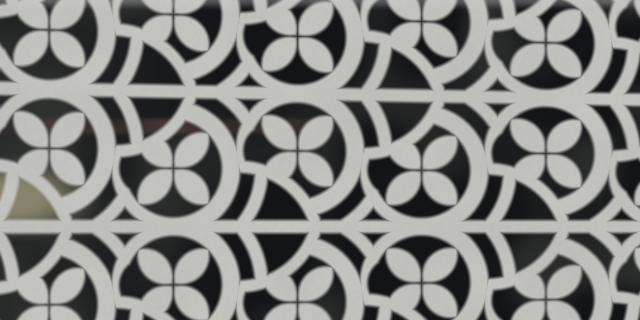
This pattern is drawn by a Shadertoy shader. Its source:

```glsl
// Pierced pale screen: rows of alternately flipped four-petal medallions over a dark backdrop.

// Layout; the unit of length is one column width
const float COLUMNS_PER_HEIGHT = 2.577;
const vec2  ORIGIN = vec2(1.396, 0.752);   // a medallion column, a bar centre line
const float ROW = 1.074;                   // bar to bar
const float ROW_LEFT = 1.114;              // drawn row height at the left edge
const float ROW_SLOPE = -0.018;            // its change per column
const float NEAR_BAR = 0.463;              // medallion centre to the closer bar
const float BAR_HALF = 0.054;

// Rings around each medallion
const float HOLE_R = 0.390;
const float RING_R = 0.500;
const float GAP_IN = 0.540;
const float GAP_OUT = 0.655;
const float OUTER_R = 0.765;

// Sweeping band across the upper left of a medallion
const vec2  SWEEP_C = vec2(-0.470, 0.772);
const float SWEEP_IN = 0.590;
const float SWEEP_OUT = 0.691;

// Petals, each the overlap of two discs
const float PETAL_MID = 0.208;
const float PETAL_R = 0.230;
const float PETAL_SHIFT = 0.123;

const float SOFT = 0.021;
const vec3 METAL = vec3(0.755, 0.755, 0.742);
const vec3 DARK  = vec3(0.075, 0.078, 0.088);
const vec3 SHADE = vec3(0.205, 0.215, 0.205);
const vec3 WARM  = vec3(0.53, 0.51, 0.43);
const vec3 BROWN = vec3(0.33, 0.25, 0.23);

float hash(vec2 p) {
    p = fract(p * vec2(0.1031, 0.1373));
    p += dot(p, p.yx + 33.33);
    return fract((p.x + p.y) * p.x * 43.7);
}

float noise(vec2 p) {
    vec2 i = floor(p), f = fract(p);
    f = f * f * (3.0 - 2.0 * f);
    return mix(mix(hash(i), hash(i + vec2(1, 0)), f.x),
               mix(hash(i + vec2(0, 1)), hash(i + 1.0), f.x), f.y);
}

// Position relative to the medallion of a column, flipped on odd cells
vec2 medallionFrame(float x, float v, float column, float row) {
    bool flipped = mod(column + row, 2.0) > 0.5;
    return vec2(x - column, (flipped ? ROW - v : v) - NEAR_BAR);
}

// Four diagonal petals
float petals(vec2 q) {
    vec2 d = abs(vec2(q.x + q.y, q.y - q.x)) * 0.70711;
    vec2 along = vec2(max(d.x, d.y) - PETAL_MID, min(d.x, d.y) + PETAL_SHIFT);
    return length(along) - PETAL_R;
}

// Opening inside one medallion
float medallionHole(vec2 q) {
    float disc = min(length(q) - HOLE_R, length(q - vec2(-0.228, 0.0)) - 0.208);
    float sweep = SWEEP_OUT - length(q - SWEEP_C);
    return max(max(disc, sweep), -petals(q));
}

// Crescents and triangles between a medallion and its right neighbour
float gapHole(vec2 l, vec2 r, float v) {
    float rl = length(l);
    float band = min(max(GAP_IN - rl, rl - GAP_OUT), OUTER_R - rl);
    float leftSide = max(-l.x, SWEEP_OUT - length(l - SWEEP_C));
    float rightSide = min(max(RING_R - length(r), r.x),
                          length(r - SWEEP_C) - SWEEP_IN);
    float bar = BAR_HALF - min(v, ROW - v);
    return max(max(band, bar), max(leftSide, rightSide));
}

// Dim scene behind the openings, brighter toward the left
vec3 backdrop(vec2 p) {
    float left = 1.0 - smoothstep(0.2, 2.1, p.x);
    vec3 c = mix(DARK, SHADE, smoothstep(0.35, 0.9, noise(p * 2.3 + 4.0)) * 0.7);
    c = mix(c, SHADE, left * 0.45);
    float strip = smoothstep(0.09, 0.03, abs(p.y - 1.56));
    c = mix(c, BROWN, strip * (1.0 - smoothstep(2.2, 3.0, p.x)) * noise(p * 3.0));
    float glow = 1.0 - smoothstep(0.15, 0.6, length((p - vec2(0.1, 0.98)) * vec2(0.8, 1.6)));
    return mix(c, WARM, glow);
}

void mainImage(out vec4 fragColor, in vec2 fragCoord) {
    vec2 p = fragCoord / iResolution.y * COLUMNS_PER_HEIGHT;
    float x = p.x - ORIGIN.x;
    float y = (p.y - ORIGIN.y) / (ROW_LEFT + ROW_SLOPE * p.x);
    float row = floor(y), v = fract(y) * ROW;

    // Nearest medallion and its two neighbours
    float column = floor(x + 0.5);
    vec2 q = medallionFrame(x, v, column, row);
    vec2 l = medallionFrame(x, v, column - 1.0, row);
    vec2 r = medallionFrame(x, v, column + 1.0, row);
    float d = min(min(medallionHole(q), medallionHole(l)), medallionHole(r));
    d = min(d, min(gapHole(l, q, v), gapHole(q, r, v)));

    // Slightly uneven paint and soft cut edges
    vec3 metal = METAL + 0.025 * (noise(p * 3.0) - 0.5) + 0.012 * (noise(p * 40.0) - 0.5);
    float aa = max(SOFT, COLUMNS_PER_HEIGHT / iResolution.y);
    vec3 color = mix(backdrop(p), metal, smoothstep(-aa, aa, d));

    // Faint haze along the top edge
    float haze = smoothstep(COLUMNS_PER_HEIGHT - 0.09, COLUMNS_PER_HEIGHT, p.y);
    fragColor = vec4(mix(color, vec3(0.8), haze * 0.35), 1.0);
}
```
